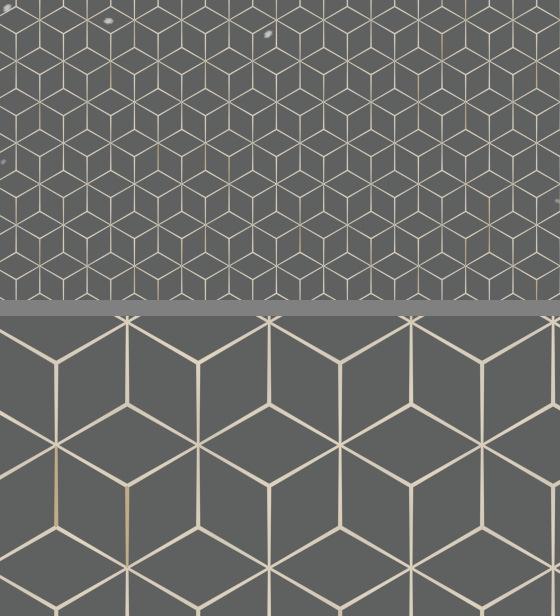
Top: the whole. Bottom: its middle third, enlarged.
Reproduce this pattern procedurally as a WebGL 2 fragment shader.

```glsl
#version 300 es
precision highp float;

uniform vec2 u_resolution;
out vec4 fragColor;

const float SQRT3 = 1.7320508;
const float SECTOR = 1.0471976;       // sixth of a turn
const float STAR_SPACING = 0.0845;    // in canvas widths
const vec2 STAR_ANCHOR = vec2(0.3668, 0.2803);
const vec2 LINE_HALF_WIDTH = vec2(0.0008, 0.00125); // at star, at corner

const vec3 SLATE = vec3(0.372, 0.377, 0.378);
const vec3 CREAM = vec3(0.87, 0.83, 0.75);
const vec3 GOLD = vec3(0.78, 0.69, 0.53);
const vec3 CHALK = vec3(0.86, 0.86, 0.84);

float hash(vec2 p) {
    vec3 q = fract(vec3(p.xyx) * 0.1031);
    q += dot(q, q.yzx + 33.33);
    return fract((q.x + q.y) * q.z);
}

vec2 gradient(vec2 cell) {
    float angle = 6.2831853 * hash(cell);
    return vec2(cos(angle), sin(angle));
}

// Gradient noise, about -0.7 to 0.7
float gradientNoise(vec2 p) {
    vec2 i = floor(p), f = fract(p);
    vec2 u = f * f * f * (f * (f * 6.0 - 15.0) + 10.0);
    vec2 e = vec2(1.0, 0.0);
    float low = mix(dot(gradient(i), f),
                    dot(gradient(i + e.xy), f - e.xy), u.x);
    float high = mix(dot(gradient(i + e.yx), f - e.yx),
                     dot(gradient(i + e.xx), f - e.xx), u.x);
    return mix(low, high, u.y);
}

// Offset from the nearest point of a unit triangular lattice
vec2 latticeOffset(vec2 p) {
    vec2 period = vec2(1.0, SQRT3);
    vec2 a = p - period * floor(p / period + 0.5);
    vec2 b = p - period * (floor(p / period) + 0.5);
    return dot(a, a) < dot(b, b) ? a : b;
}

// Nearest of six spokes: x along it, y distance from it, z its index
vec3 nearestSpoke(vec2 q) {
    float index = floor(atan(q.x, q.y) / SECTOR + 0.5);
    float angle = index * SECTOR;
    vec2 dir = vec2(sin(angle), cos(angle));
    return vec3(dot(q, dir), abs(q.x * dir.y - q.y * dir.x), mod(index + 6.0, 6.0));
}

float coverage(float signedDistance, float pixel) {
    return 1.0 - smoothstep(-0.75 * pixel, 0.75 * pixel, signedDistance);
}

// Soft, ragged, tilted oval
float smudge(vec2 p, vec2 radius, float tilt) {
    float c = cos(tilt), s = sin(tilt);
    vec2 q = vec2(c * p.x + s * p.y, c * p.y - s * p.x) / radius;
    return 1.0 - smoothstep(0.35, 1.1, length(q) + 0.4 * gradientNoise(q * 1.7 + 5.0));
}

// Spokes from every star tile the plane with rhombi
vec3 drawLattice(vec3 ground, vec2 uv, float pixel) {
    vec2 p = (uv - STAR_ANCHOR) / STAR_SPACING;
    vec2 q = latticeOffset(p);
    vec3 spoke = nearestSpoke(q);
    vec2 star = floor((p - q) * vec2(2.0, 2.0 / SQRT3) + 0.5) + 64.0;

    float halfWidth = mix(LINE_HALF_WIDTH.x, LINE_HALF_WIDTH.y, clamp(spoke.x * SQRT3, 0.0, 1.0));
    float line = coverage(spoke.y * STAR_SPACING - halfWidth, pixel);

    // Some upright spokes are tarnished; all are slightly worn
    float upright = 1.0 - step(0.5, mod(spoke.z, 3.0));
    float tarnish = upright * smoothstep(0.65, 0.95, hash(star + spoke.z * 17.0));
    float wear = 0.95 + 0.12 * gradientNoise(p * 2.3 + 40.0);
    return mix(ground, mix(CREAM, GOLD, tarnish), line * min(wear, 1.0));
}

vec3 drawSmudges(vec3 ground, vec2 uv, float top) {
    // Chalky marks drifting down from the upper left corner
    float chalk = 0.0;
    for (int i = 0; i < 3; i++) {
        float n = float(i);
        vec2 center = vec2(0.013 + 0.129 * n + 0.052 * n * n, top - 0.014 - 0.0235 * n);
        float tilt = 0.65 * (1.0 - n) * (1.0 - n);
        chalk = max(chalk, 0.8 * smudge(uv - center, vec2(0.0105, 0.0065), tilt));
    }
    // Fainter marks at the side edges
    for (int i = 0; i < 2; i++) {
        float n = float(i);
        vec2 center = vec2(0.006 + 0.99 * n, top - 0.289 - 0.07 * n);
        chalk = max(chalk, 0.4 * smudge(uv - center, vec2(0.007, 0.0045), 0.6 - n));
    }
    return mix(ground, CHALK, chalk);
}

void main() {
    float pixel = 1.0 / u_resolution.x;
    vec2 uv = gl_FragCoord.xy * pixel;
    vec3 color = drawLattice(SLATE, uv, pixel);
    color = drawSmudges(color, uv, u_resolution.y * pixel);
    fragColor = vec4(color, 1.0);
}
```
